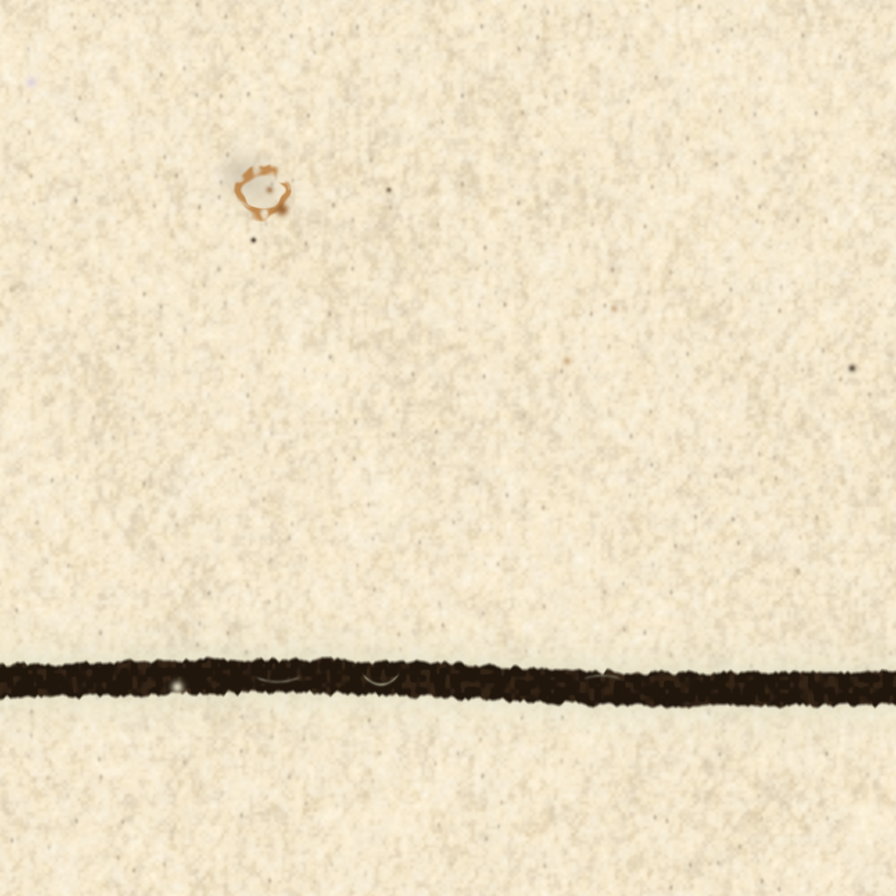
Give the GLSL for this texture, as a Shadertoy shader.

```glsl
const vec3 PAPER = vec3(0.958, 0.908, 0.800);
const vec3 PAPER_SHADE = vec3(0.84, 0.775, 0.66);
const vec3 PAPER_LIGHT = vec3(1.0, 0.965, 0.885);
const vec3 HALO = vec3(0.885, 0.88, 0.785);
const vec3 INK = vec3(0.125, 0.085, 0.045);
const vec3 INK_LIGHT = vec3(0.23, 0.16, 0.10);
const vec3 STRAND = vec3(0.58, 0.57, 0.48);
const vec3 RUST = vec3(0.73, 0.49, 0.24);
const vec3 RUST_DARK = vec3(0.53, 0.29, 0.09);
const vec3 SMUDGE = vec3(0.79, 0.75, 0.67);
const vec3 DUST = vec3(0.43, 0.36, 0.29);

const float LINE_HALF = 0.0187;
const float EDGE_FUZZ = 0.0075;
const float EDGE_SOFT = 0.0028;
const float HALO_WIDTH = 0.017;
const vec2 RING_CENTER = vec2(0.294, 0.786);
const float RING_RADIUS = 0.025;
const float SPECK_CELLS = 42.0;

// Dust marks: centre, radius
const vec3 MARKS[5] = vec3[5](
    vec3(0.283, 0.732, 0.0030), vec3(0.434, 0.788, 0.0030),
    vec3(0.951, 0.589, 0.0040), vec3(0.633, 0.597, 0.0045),
    vec3(0.686, 0.655, 0.0040));
const float MARK_STRENGTH[5] = float[5](0.95, 0.65, 0.85, 0.4, 0.35);

float hash(vec2 p) {
    vec3 q = fract(vec3(p.xyx) * 0.1031);
    q += dot(q, q.yzx + 33.33);
    return fract((q.x + q.y) * q.z);
}

float noise(vec2 p) {
    vec2 cell = floor(p), f = fract(p);
    f = f * f * (3.0 - 2.0 * f);
    return mix(mix(hash(cell), hash(cell + vec2(1, 0)), f.x),
               mix(hash(cell + vec2(0, 1)), hash(cell + vec2(1, 1)), f.x), f.y);
}

float spot(vec2 p, vec2 center, float radius) {
    vec2 d = (p - center) / radius;
    return exp(-dot(d, d));
}

// Thin curved fibre: bend lifts its ends
float strand(vec2 p, vec2 center, float halfLength, float bend) {
    vec2 d = p - center;
    float t = d.x / halfLength;
    float curve = (d.y - bend * t * t) / 0.0019;
    return exp(-curve * curve) * (1.0 - smoothstep(0.7, 1.0, abs(t)));
}

vec3 paper(vec2 p) {
    float clouds = noise(p * 9.0 + 4.0) - 0.5;
    float mottle = noise(p * vec2(46.0, 34.0) + 17.0) - 0.5;
    float fibres = noise(p * vec2(135.0, 80.0) + 51.0) - 0.5;
    float cross = noise(mat2(0.8, 0.6, -0.6, 0.8) * p * vec2(170.0, 125.0) + 90.0) - 0.5;
    float grain = noise(p * 250.0 + 130.0) - 0.5;
    float tone = 0.20 * clouds + 0.32 * mottle + 0.48 * fibres + 0.42 * cross + 0.38 * grain;
    vec3 color = mix(PAPER, PAPER_SHADE, clamp(-tone * 1.25, 0.0, 1.0));
    color = mix(color, PAPER_LIGHT, clamp(tone * 1.5, 0.0, 1.0));
    float warmth = noise(p * 95.0 + 210.0) - 0.5;
    return color + warmth * vec3(0.012, -0.004, -0.035);
}

// Faint flecks, one chance per cell
float flecks(vec2 p) {
    vec2 cell = floor(p * SPECK_CELLS);
    vec2 center = 0.2 + 0.6 * vec2(hash(cell + 7.0), hash(cell + 71.0));
    vec2 d = (fract(p * SPECK_CELLS) - center) * vec2(1.0, 0.75);
    return step(0.68, hash(cell + 31.0)) * hash(cell + 13.0) * exp(-dot(d, d) / 0.009);
}

float lineCenter(float x) {
    return 0.2395 + 0.0055 * cos(6.28 * (x - 0.28) * 0.9)
         - 0.004 * smoothstep(0.3, 0.8, x) + 0.002 * (noise(vec2(x * 14.0, 3.0)) - 0.5);
}

void mainImage(out vec4 fragColor, in vec2 fragCoord) {
    vec2 p = fragCoord / iResolution.xy;
    float soft = max(EDGE_SOFT, 1.0 / iResolution.y);
    vec3 color = mix(paper(p), DUST, 0.33 * flecks(p));

    // Dust marks and a pale violet trace
    for (int i = 0; i < 5; i++) {
        vec3 tint = i < 3 ? DUST * 0.75 : RUST * 0.85;
        color = mix(color, tint, MARK_STRENGTH[i] * spot(p, MARKS[i].xy, MARKS[i].z));
    }
    color = mix(color, vec3(0.85, 0.80, 0.87), 0.7 * spot(p, vec2(0.035, 0.908), 0.006));

    // Broken rust ring with a grey smudge
    vec2 d = p - RING_CENTER;
    color = mix(color, SMUDGE, 0.65 * spot(p, RING_CENTER + vec2(-0.022, 0.018), 0.025));
    color = mix(color, SMUDGE, 0.4 * spot(p, RING_CENTER, 0.022));
    float wobble = 0.010 * (noise(p * 85.0 + 6.0) - 0.5);
    float ringDistance = abs(length(d * vec2(0.92, 1.0)) - RING_RADIUS + wobble);
    float ring = 1.0 - smoothstep(0.002, 0.0065, ringDistance);
    ring *= smoothstep(0.15, 0.6, noise(p * 105.0 + 40.0));
    color = mix(color, RUST, 0.85 * ring);
    color = mix(color, RUST_DARK, 0.8 * spot(p, RING_CENTER + vec2(0.021, -0.020), 0.007));
    color = mix(color, RUST_DARK, 0.55 * spot(p, RING_CENTER + vec2(0.007, 0.002), 0.004));

    // Ink line: pale halo, frayed edges, mottled core
    float offset = p.y - lineCenter(p.x);
    float side = offset > 0.0 ? 11.0 : 47.0;
    float fray = 0.65 * noise(vec2(p.x * 125.0, side)) + 0.35 * noise(vec2(p.x * 260.0, side + 9.0));
    float edge = abs(offset) - LINE_HALF - EDGE_FUZZ * (fray - 0.5);
    color = mix(color, HALO, 0.72 * exp(-max(edge, 0.0) / HALO_WIDTH));
    float ink = 1.0 - smoothstep(-soft, soft, edge);
    ink *= 1.0 - 0.9 * spot(p, vec2(0.198, 0.233), 0.0065);
    vec3 inkColor = mix(INK, INK_LIGHT, 0.8 * smoothstep(0.5, 0.9, noise(p * vec2(180.0, 140.0))));

    // Light fibres caught in the ink
    float fibres = 0.6 * strand(p, vec2(0.310, 0.239), 0.027, 0.006);
    fibres = max(fibres, 0.95 * strand(p, vec2(0.425, 0.236), 0.022, 0.013));
    fibres = max(fibres, 0.5 * strand(p, vec2(0.672, 0.246), 0.022, -0.004));
    inkColor = mix(inkColor, STRAND, fibres * (0.5 + 0.5 * noise(p * 150.0)));
    color = mix(color, inkColor, ink);
    fragColor = vec4(clamp(color, 0.0, 1.0), 1.0);
}
```
